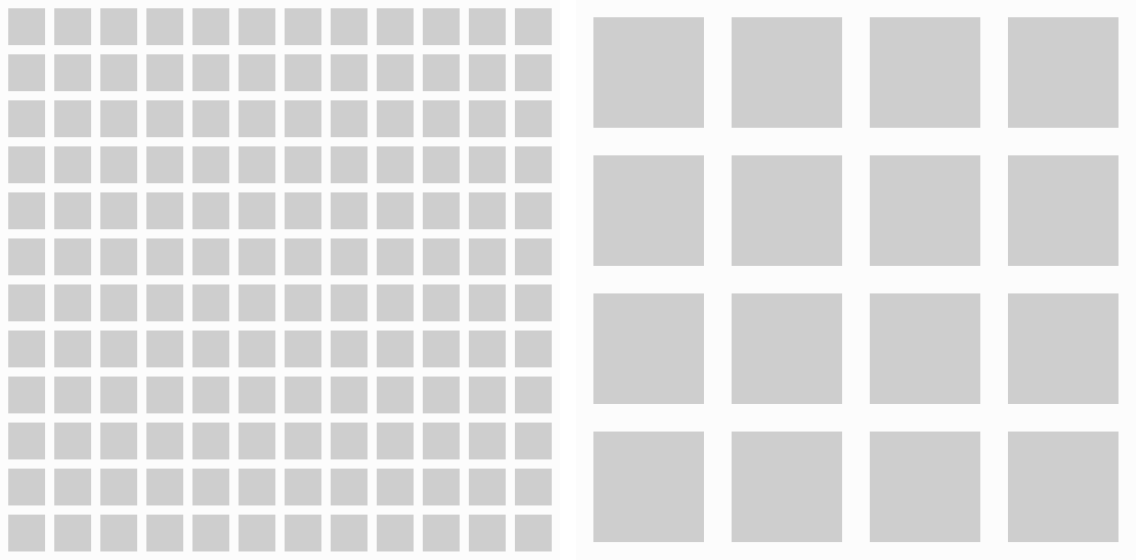
Left: the whole. Right: its middle third, enlarged.
Reproduce this pattern procedurally as a three.js fragment shader.

```glsl
// Flat grey squares in an even 12 by 12 grid on an off-white ground.
// Each point is measured from the centre of its nearest square, and the
// distance to that square's sides gives an edge smoothed over one sample.

#define COUNT 12.0
#define PITCH vec2(0.08225, 0.0822)
#define MARGIN vec2(0.0147, 0.0152)
#define SIDE 0.0658
#define GROUND_COLOR vec3(0.988)
#define SQUARE_COLOR vec3(0.808)

varying vec2 vUv;

// Offset from the centre of the nearest square in the grid
vec2 gridOffset(vec2 p) {
  vec2 fromFirst = p - MARGIN - 0.5 * SIDE;
  vec2 cell = clamp(floor(fromFirst / PITCH + 0.5), 0.0, COUNT - 1.0);
  return fromFirst - cell * PITCH;
}

// Share of a sample of the given size that lies inside a centred square
float squareCoverage(vec2 offset, vec2 sampleSize) {
  vec2 inside = 0.5 * SIDE - abs(offset);
  vec2 cover = clamp(inside / sampleSize + 0.5, 0.0, 1.0);
  return cover.x * cover.y;
}

void main() {
  vec2 sampleSize = max(fwidth(vUv), vec2(1e-5));
  float coverage = squareCoverage(gridOffset(vUv), sampleSize);
  gl_FragColor = vec4(mix(GROUND_COLOR, SQUARE_COLOR, coverage), 1.0);
}
```
